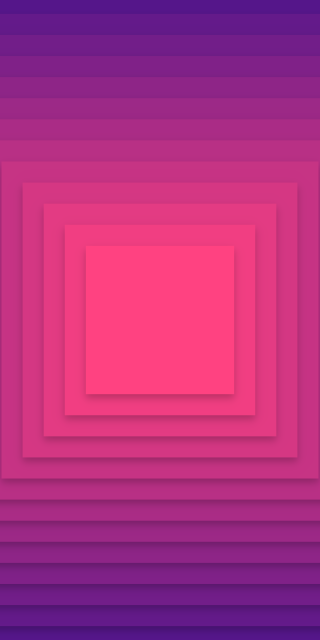
This background is drawn by a WebGL 2 fragment shader. Its source:

```glsl
#version 300 es
precision highp float;
// Nested squares stacked like paper sheets, from violet outside to hot pink inside.
// Sheets are painted from largest to smallest; each one first drops a soft,
// downward-shifted shadow on the sheets below it. Lengths are in canvas widths.

uniform vec2 u_resolution;
out vec4 fragColor;

const int SHEETS = 12;
const float INNER_HALF = 0.2318;
const float STEP = 0.0659;
const vec3 PINK = vec3(1.0, 0.259, 0.506);
const vec3 VIOLET = vec3(0.335, 0.088, 0.543);
const vec2 SHADOW_SHIFT = vec2(0.0, -0.0130);
const float SHADOW_BLUR = 0.0130;
const float SHADOW_ALPHA = 0.23;

// Antialiased coverage of a sharp-cornered square
float squareMask(vec2 p, float halfSize, float pixel) {
    vec2 inside = clamp((halfSize - abs(p)) / pixel + 0.5, 0.0, 1.0);
    return inside.x * inside.y;
}

// Square with near-Gaussian blurred edges (logistic falloff)
float blurredSquare(vec2 p, float halfSize, float blur) {
    vec2 edge = 1.0 / (1.0 + exp(-1.702 * (halfSize - abs(p)) / blur));
    return edge.x * edge.y;
}

// Paints one sheet and its shadow over the colour below
vec3 paintSheet(vec3 below, vec3 sheet, vec2 p, float halfSize, float pixel) {
    float shadow = blurredSquare(p - SHADOW_SHIFT, halfSize, SHADOW_BLUR);
    vec3 shaded = below * (1.0 - SHADOW_ALPHA * shadow);
    return mix(shaded, sheet, squareMask(p, halfSize, pixel));
}

void main() {
    float pixel = 1.0 / u_resolution.x;
    vec2 p = (gl_FragCoord.xy - 0.5 * u_resolution) * pixel;

    vec3 color = VIOLET;
    for (int i = SHEETS - 1; i >= 0; i--) {
        float level = float(i);
        vec3 sheet = mix(PINK, VIOLET, level / float(SHEETS));
        color = paintSheet(color, sheet, p, INNER_HALF + STEP * level, pixel);
    }
    fragColor = vec4(color, 1.0);
}
```
